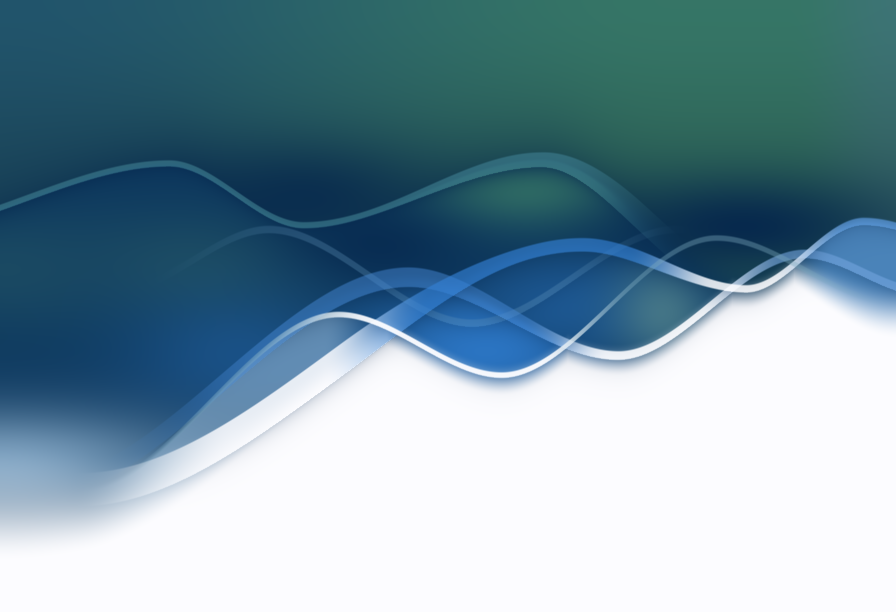
A Shadertoy shader for this background:

```glsl
const vec3 WHITE = vec3(0.99, 0.99, 1.0);
const vec3 NAVY  = vec3(0.02, 0.15, 0.30);
const vec3 DEEP  = vec3(0.05, 0.22, 0.37);
const vec3 SLATE = vec3(0.12, 0.31, 0.39);
const vec3 GREEN = vec3(0.21, 0.46, 0.40);
const vec3 AZURE = vec3(0.18, 0.48, 0.80);
const vec3 MIST  = vec3(0.62, 0.75, 0.86);

// Smooth path whose crests and troughs are the five knots
float path(float x, vec2 a, vec2 b, vec2 c, vec2 d, vec2 e) {
    float y = mix(a.y, b.y, smoothstep(a.x, b.x, x));
    y = mix(y, c.y, smoothstep(b.x, c.x, x));
    y = mix(y, d.y, smoothstep(c.x, d.x, x));
    return mix(y, e.y, smoothstep(d.x, e.x, x));
}

// Soft elliptical spot
float spot(vec2 p, vec2 centre, vec2 radius) {
    vec2 q = (p - centre) / radius;
    return exp(-dot(q, q));
}

// Rises from a to b, falls from c to d
float window(float x, float a, float b, float c, float d) {
    return smoothstep(a, b, x) * (1.0 - smoothstep(c, d, x));
}

// Translucent band with a soft shadow below it
vec3 ribbon(vec3 base, float dist, float halfWidth, vec3 tint, float alpha, float shade) {
    float aa = 1.2 / iResolution.y;
    float below = -dist - halfWidth;
    float shadow = shade * exp(-max(below, 0.0) / 0.016) * step(0.0, below);
    float band = 1.0 - smoothstep(halfWidth - aa, halfWidth + aa, abs(dist));
    return mix(mix(base, NAVY, shadow), tint, band * alpha);
}

// Dark teal sky above the upper wave
vec3 skyColor(vec2 p, float upper) {
    vec3 col = mix(vec3(0.13, 0.33, 0.42), GREEN, smoothstep(0.0, 0.75, p.x));
    col = mix(col, vec3(0.25, 0.45, 0.48), 0.7 * smoothstep(0.88, 1.0, p.x));
    col *= mix(0.84, 1.0, smoothstep(0.65, 1.0, p.y));
    col = mix(col, NAVY, 0.45 * exp(-max(p.y - upper, 0.0) / 0.05));
    col = mix(col, NAVY, 0.8 * spot(p, vec2(0.34, 0.68), vec2(0.15, 0.09)));
    return mix(col, NAVY, 0.95 * spot(p, vec2(0.83, 0.63), vec2(0.18, 0.085)));
}

// Navy body with coloured light inside the folds
vec3 bodyColor(vec2 p) {
    vec3 col = DEEP;
    col = mix(col, SLATE, 0.8 * spot(p, vec2(0.22, 0.57), vec2(0.14, 0.09)));
    col = mix(col, SLATE, 0.7 * spot(p, vec2(0.0, 0.56), vec2(0.13, 0.10)));
    col = mix(col, GREEN, 0.85 * spot(p, vec2(0.59, 0.69), vec2(0.13, 0.065)));
    col = mix(col, NAVY, 0.7 * spot(p, vec2(0.42, 0.60), vec2(0.10, 0.07)));
    return mix(col, NAVY, 0.9 * spot(p, vec2(0.82, 0.63), vec2(0.14, 0.06)));
}

void mainImage(out vec4 fragColor, in vec2 fragCoord) {
    vec2 p = fragCoord / iResolution.xy;
    float x = p.x;

    // Wave paths
    float upper = path(x, vec2(-0.13, 0.619), vec2(0.189, 0.733), vec2(0.339, 0.632),
                       vec2(0.605, 0.739), vec2(0.846, 0.524));
    float broad = path(x, vec2(0.09, 0.20), vec2(0.65, 0.60), vec2(0.833, 0.528),
                       vec2(0.964, 0.638), vec2(1.15, 0.56));
    float middle = path(x, vec2(0.04, 0.20), vec2(0.456, 0.547), vec2(0.69, 0.419),
                        vec2(0.898, 0.585), vec2(1.03, 0.524));
    float thin = path(x, vec2(0.09, 0.20), vec2(0.378, 0.486), vec2(0.56, 0.387),
                      vec2(0.80, 0.611), vec2(1.0, 0.505));
    float faint = path(x, vec2(0.13, 0.524), vec2(0.30, 0.625), vec2(0.527, 0.472),
                       vec2(0.755, 0.625), vec2(0.91, 0.54));

    // Sky and body join softly where the upper wave fades out
    float seam = mix(0.003, 0.06, smoothstep(0.65, 0.8, x));
    vec3 col = mix(bodyColor(p), skyColor(p, upper), smoothstep(-seam, seam, p.y - upper));

    // Blue and green light in the lower folds
    float underMiddle = smoothstep(0.01, -0.01, p.y - middle);
    float underBroad = smoothstep(0.01, -0.01, p.y - broad);
    col = mix(col, AZURE, 0.9 * underMiddle * spot(p, vec2(0.54, 0.43), vec2(0.14, 0.10)));
    col = mix(col, AZURE, 0.45 * underBroad * spot(p, vec2(0.63, 0.50), vec2(0.14, 0.10)));
    col = mix(col, vec3(0.34, 0.53, 0.55), 0.7 * underBroad * spot(p, vec2(0.74, 0.49), vec2(0.055, 0.08)));
    col = mix(col, AZURE, 0.35 * spot(p, vec2(0.27, 0.42), vec2(0.13, 0.10)));
    col = mix(col, mix(AZURE, MIST, 0.35), 0.8 * underBroad * smoothstep(0.85, 0.93, x));
    col = mix(col, MIST, 0.8 * spot(p, vec2(0.0, 0.24), vec2(0.22, 0.09)));

    // Pale veil between the thin and broad waves
    float veil = smoothstep(0.006, -0.006, p.y - thin) * window(x, 0.08, 0.2, 0.36, 0.43);
    col = mix(col, MIST, 0.55 * veil);

    // White ground below the lowest wave
    float lowest = min(min(broad, middle), thin);
    float blur = mix(0.12, 0.034, smoothstep(0.0, 0.35, x)) + 0.025 * smoothstep(0.86, 1.0, x);
    col = mix(WHITE, col, smoothstep(-blur, blur * 0.6, p.y - lowest));

    // Ribbons from back to front
    float upperWidth = 0.005 + 0.007 * smoothstep(0.4, 0.6, x) + 0.013 * smoothstep(0.6, 0.72, x);
    float upperFade = 1.0 - smoothstep(0.62, 0.77, x);
    col = ribbon(col, p.y - upper, upperWidth, vec3(0.24, 0.49, 0.56), 0.65 * upperFade, 0.5 * upperFade);
    float faintFade = window(x, 0.16, 0.38, 0.6, 0.78);
    col = ribbon(col, p.y - faint, 0.006, vec3(0.40, 0.60, 0.75), 0.30 * faintFade, 0.12 * faintFade);

    float middleGlow = smoothstep(0.58, 0.68, x) * (1.0 - 0.75 * smoothstep(0.78, 0.88, x));
    float middleWidth = mix(0.016, 0.007, smoothstep(0.45, 0.7, x));
    col = ribbon(col, p.y - middle, middleWidth, mix(vec3(0.27, 0.53, 0.83), WHITE, middleGlow),
                 mix(0.5, 0.9, middleGlow) * smoothstep(0.1, 0.32, x), 0.22 * smoothstep(0.2, 0.45, x));

    float broadWhite = 1.0 - window(x, 0.36, 0.48, 0.70, 0.80);
    broadWhite *= 1.0 - 0.8 * smoothstep(0.86, 0.95, x);
    float broadWidth = mix(0.027, 0.011, smoothstep(0.38, 0.6, x)) - 0.005 * smoothstep(0.7, 0.83, x);
    col = ribbon(col, p.y - broad, broadWidth, mix(vec3(0.20, 0.50, 0.83), WHITE, broadWhite),
                 mix(0.65, 0.86, broadWhite) * smoothstep(0.08, 0.26, x), 0.2 * smoothstep(0.12, 0.35, x));

    float thinWhite = window(x, 0.26, 0.42, 0.60, 0.72);
    col = ribbon(col, p.y - thin, 0.0045, mix(vec3(0.48, 0.66, 0.74), WHITE, thinWhite),
                 mix(0.4, 0.95, thinWhite) * window(x, 0.12, 0.25, 0.86, 1.0), 0.18 * thinWhite);

    fragColor = vec4(col, 1.0);
}
```
